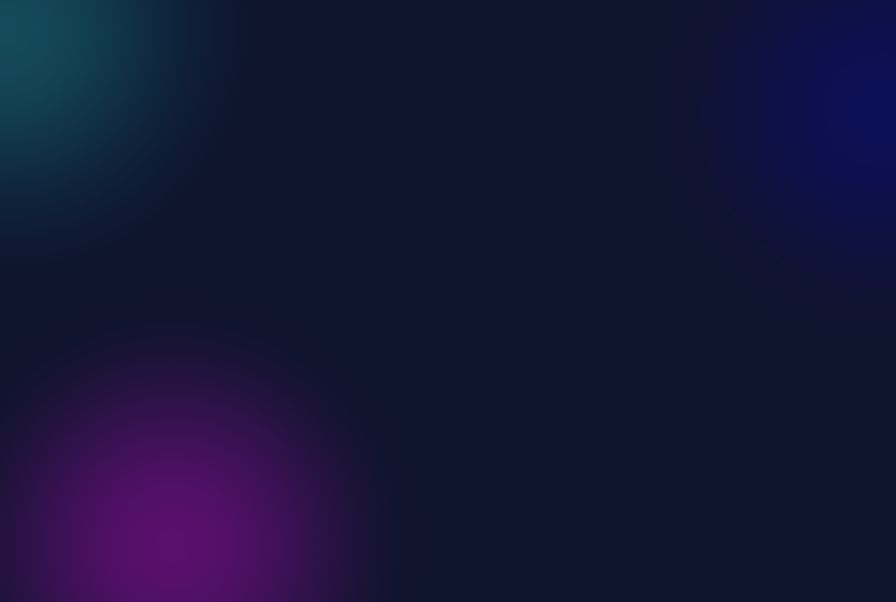
Write a Shadertoy shader that draws this background.

```glsl
// A dark navy field lit by three soft round glows: teal at the upper left,
// blue at the upper right and magenta at the lower left. Each glow blends
// from a core colour through a halo colour into the field.

const vec3 NAVY         = vec3(0.055, 0.078, 0.170);
const vec3 TEAL_CORE    = vec3(0.080, 0.290, 0.355);
const vec3 TEAL_HALO    = vec3(0.045, 0.175, 0.285);
const vec3 BLUE_CORE    = vec3(0.048, 0.062, 0.335);
const vec3 BLUE_HALO    = vec3(0.075, 0.055, 0.300);
const vec3 MAGENTA_CORE = vec3(0.350, 0.060, 0.425);
const vec3 MAGENTA_HALO = vec3(0.300, 0.060, 0.400);

// Centres are fractions of the canvas; radii are fractions of its height.
const vec2  TEAL_CENTER    = vec2(0.008, 0.950);
const vec2  BLUE_CENTER    = vec2(0.983, 0.816);
const vec2  MAGENTA_CENTER = vec2(0.193, 0.093);
const float TEAL_RADIUS    = 0.47;
const float BLUE_RADIUS    = 0.42;
const float MAGENTA_RADIUS = 0.43;

// Smooth falloff: one at the centre, zero with no slope at the rim.
float falloff(vec2 offset, float radius) {
    vec2 q = offset / radius;
    float inside = max(1.0 - dot(q, q), 0.0);
    return inside * inside;
}

// Lay a glow over a colour, with its hue moving from halo to core.
vec3 addGlow(vec3 under, vec2 offset, float radius, vec3 halo, vec3 core) {
    float strength = falloff(offset, radius);
    return mix(under, mix(halo, core, strength), strength);
}

void mainImage(out vec4 fragColor, in vec2 fragCoord) {
    vec2 uv = fragCoord / iResolution.xy;
    vec2 scale = vec2(iResolution.x / iResolution.y, 1.0);

    vec3 color = NAVY;
    color = addGlow(color, (uv - TEAL_CENTER) * scale, TEAL_RADIUS, TEAL_HALO, TEAL_CORE);
    color = addGlow(color, (uv - BLUE_CENTER) * scale, BLUE_RADIUS, BLUE_HALO, BLUE_CORE);
    color = addGlow(color, (uv - MAGENTA_CENTER) * scale, MAGENTA_RADIUS, MAGENTA_HALO, MAGENTA_CORE);

    fragColor = vec4(color, 1.0);
}
```
